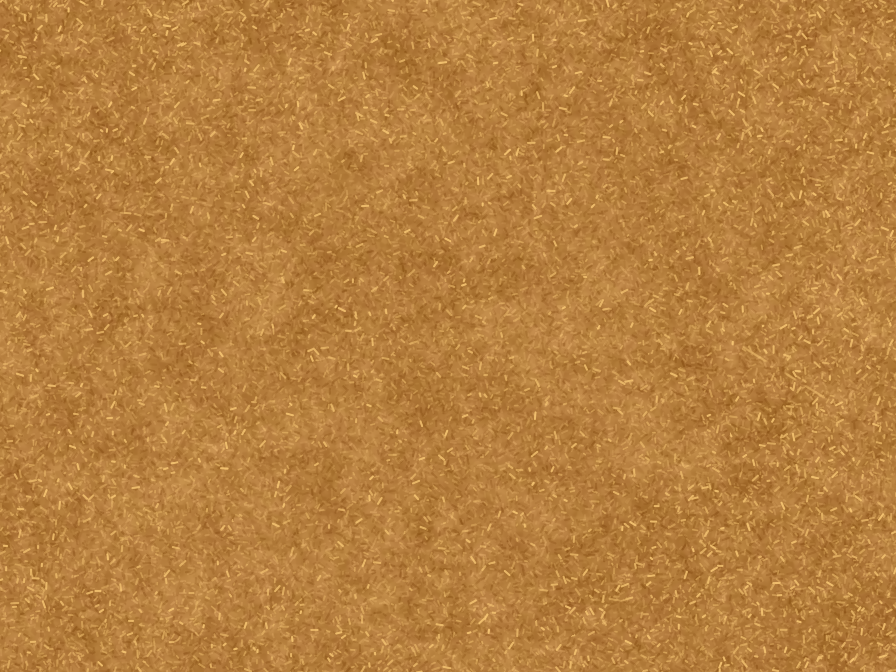
Give the GLSL for this texture, as a Shadertoy shader.

```glsl
const vec3 UMBER = vec3(0.63, 0.41, 0.165);
const vec3 PALE_GOLD = vec3(0.82, 0.61, 0.345);
const vec3 GLINT = vec3(0.98, 0.79, 0.46);
const vec3 ROSY = vec3(0.012, -0.002, 0.022);

// Three random values per cell
vec3 hash3(vec2 cell, float seed) {
    vec3 q = fract(vec3(cell.xyx + seed) * vec3(0.1031, 0.1030, 0.0973));
    q += dot(q, q.yxz + 33.33);
    return fract((q.xxy + q.yzz) * q.zyx);
}

float segmentDistance(vec2 p, vec2 a, vec2 b) {
    vec2 ab = b - a;
    float along = clamp(dot(p - a, ab) / dot(ab, ab), 0.0, 1.0);
    return length(p - a - along * ab);
}

// Soft cellular noise: jittered points blend their random tones, -0.5 to 0.5
float cellTone(vec2 p, float scale, float seed) {
    vec2 q = p * scale;
    vec2 home = floor(q);
    float total = 0.0;
    float weights = 0.0;
    for (int j = -1; j <= 1; j++) {
        for (int i = -1; i <= 1; i++) {
            vec2 cell = home + vec2(i, j);
            vec3 rnd = hash3(cell, seed);
            vec2 away = q - cell - rnd.xy;
            float weight = exp(-5.0 * dot(away, away));
            total += weight * rnd.z;
            weights += weight;
        }
    }
    return total / weights - 0.5;
}

// Short flakes at random angles; share is the fraction of cells holding one
float flakes(vec2 p, float scale, float share, float halfWidth, float seed) {
    vec2 q = p * scale;
    vec2 home = floor(q);
    float blur = 0.6 * scale / iResolution.y;
    float brightest = 0.0;
    for (int j = -1; j <= 1; j++) {
        for (int i = -1; i <= 1; i++) {
            vec2 cell = home + vec2(i, j);
            vec3 place = hash3(cell, seed);
            vec3 look = hash3(cell, seed + 57.0);
            float angle = 6.2832 * place.z;
            vec2 arm = vec2(cos(angle), sin(angle)) * mix(0.12, 0.48, look.x);
            vec2 center = cell + place.xy;
            float d = segmentDistance(q, center - arm, center + arm);
            float mask = 1.0 - smoothstep(halfWidth - blur, halfWidth + blur, d);
            float present = step(look.z, share);
            brightest = max(brightest, present * mask * mix(0.35, 1.0, look.y));
        }
    }
    return brightest;
}

// Broad drifting variation from layered sines
float drift(vec2 p) {
    return 0.5 * sin(4.1 * p.x + 2.0 * sin(3.3 * p.y)) + 0.5 * sin(5.7 * p.y - 2.6 * p.x + 1.0);
}

void mainImage(out vec4 fragColor, in vec2 fragCoord) {
    vec2 p = fragCoord / iResolution.y;
    float aspect = iResolution.x / iResolution.y;
    float rim = smoothstep(0.25, 0.85, length(p - vec2(0.42 * aspect, 0.45)));

    // Mottled ground
    float tone = 0.41 + 0.03 * drift(p) - 0.08 * rim;
    tone += 0.22 * cellTone(p, 14.0, 3.0);
    tone += 0.36 * cellTone(p, 42.0, 11.0);
    tone += 0.42 * cellTone(p, 150.0, 19.0);

    // Matted dull flakes, light and dark
    tone += 0.42 * flakes(p, 105.0, 0.85, 0.15, 29.0);
    tone -= 0.36 * flakes(p, 95.0, 0.85, 0.15, 41.0);
    vec3 color = mix(UMBER, PALE_GOLD, clamp(tone, -0.35, 1.25));
    color += ROSY * cellTone(p, 60.0, 53.0);

    // Bright glints, thicker towards the rim
    float share = mix(0.13, 0.30, rim) + 0.03 * drift(p.yx + 2.0);
    float glint = flakes(p, 92.0, share, 0.14, 67.0);
    glint = max(glint, 0.6 * flakes(p, 140.0, share, 0.17, 83.0));

    // Faint broken scratch
    float scratch = segmentDistance(p, vec2(0.83 * aspect, 0.483), vec2(0.918 * aspect, 0.41));
    float broken = smoothstep(-0.2, 0.3, cellTone(p, 70.0, 97.0));
    glint = max(glint, 0.65 * broken * (1.0 - smoothstep(0.0005, 0.0028, scratch)));

    fragColor = vec4(mix(color, GLINT, 0.85 * glint), 1.0);
}
```
